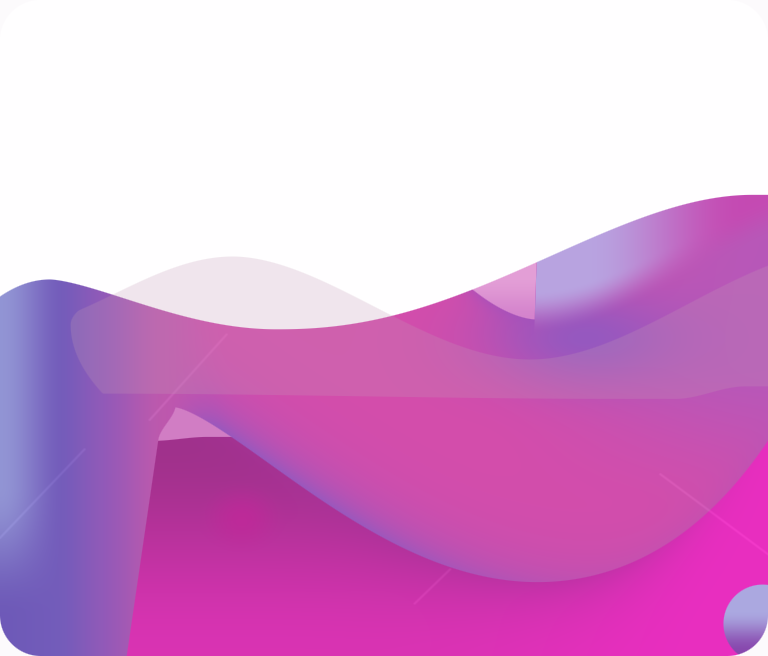
Give the GLSL for this background, as a Shadertoy shader.

```glsl
// Flowing violet and magenta ribbons under a white sky, with a hollow and a small ball.
// Each outline is a chain of skewed smoothstep swells; gradients follow the
// position or the height above an outline, and a translucent veil lies on top.

// Antialiased coverage, one where d is positive
float fill(float d) {
    return clamp(0.5 + d / max(fwidth(d), 1e-5), 0.0, 1.0);
}

// Smooth step of height from point a to point b, skewed by k
float swell(float x, vec2 a, vec2 b, float k) {
    float t = pow(clamp((x - a.x) / (b.x - a.x), 0.0, 1.0), k);
    return mix(a.y, b.y, t * t * (3.0 - 2.0 * t));
}

float skyline(float x) {
    float rise = max(0.065 - x, 0.0) / 0.065;
    return x < 0.36
        ? swell(x, vec2(0.065, 0.574), vec2(0.36, 0.498), 0.78) - 0.026 * rise * rise
        : swell(x, vec2(0.36, 0.498), vec2(0.98, 0.703), 1.15);
}

float veilTop(float x) {
    if (x < 0.303) return swell(x, vec2(0.05, 0.51), vec2(0.303, 0.609), 0.85);
    return x < 0.69
        ? swell(x, vec2(0.303, 0.609), vec2(0.69, 0.452), 0.96)
        : swell(x, vec2(0.69, 0.452), vec2(1.1, 0.62), 1.0);
}

float ribbonBottom(float x) {
    float d = max(x - 0.7, 0.0);
    return swell(x, vec2(0.228, 0.379), vec2(0.7, 0.1126), 0.72)
        + 1.9 * d * d + 5.5 * d * d * d * d;
}

// Faint thin line from a to b
float streak(vec2 p, vec2 a, vec2 b) {
    vec2 d = b - a;
    float t = clamp(dot(p - a, d) / dot(d, d), 0.0, 1.0);
    return smoothstep(0.003, 0.0, length(p - a - d * t));
}

vec3 ribbonColor(vec2 p, float low) {
    // Blue fold on the left, turning to pink
    vec3 edge = mix(vec3(0.43, 0.35, 0.72), vec3(0.57, 0.58, 0.83), smoothstep(0.06, 0.26, p.y));
    vec3 c = mix(edge, vec3(0.45, 0.36, 0.73), smoothstep(0.0, 0.085, p.x));
    c = mix(c, vec3(0.58, 0.35, 0.72), smoothstep(0.07, 0.15, p.x));
    c = mix(c, vec3(0.73, 0.35, 0.68), smoothstep(0.13, 0.21, p.x));
    c = mix(c, vec3(0.83, 0.30, 0.67), smoothstep(0.19, 0.30, p.x));
    // Violet rim along the lower edge
    float rim = exp(-max(p.y - low, 0.0) / 0.045) * smoothstep(0.21, 0.29, p.x);
    c = mix(c, vec3(0.57, 0.35, 0.75), rim * mix(0.9, 0.2, smoothstep(0.42, 0.85, p.x)));
    // Violet haze on the upper right
    c = mix(c, vec3(0.70, 0.35, 0.73), 0.85 * smoothstep(0.62, 1.0, p.x) * smoothstep(0.2, 0.45, p.y));
    vec2 h = (p - vec2(0.76, 0.485)) / vec2(0.13, 0.075);
    return mix(c, vec3(0.55, 0.35, 0.76), 0.85 * exp(-dot(h, h)));
}

vec3 hollowColor(vec2 p, float low) {
    vec3 c = mix(vec3(0.85, 0.20, 0.70), vec3(0.62, 0.19, 0.54), smoothstep(0.0, 0.34, p.y));
    c = mix(c, vec3(0.91, 0.18, 0.75), smoothstep(0.5, 0.95, p.x + 0.2 * (low - p.y)));
    float shade = exp(-max(low - p.y, 0.0) / 0.04);
    c = mix(c, vec3(0.66, 0.20, 0.60), 0.5 * shade * smoothstep(1.05, 0.75, p.x));
    c = mix(c, vec3(0.76, 0.15, 0.60), 0.7 * smoothstep(0.06, 0.0, length(p - vec2(0.315, 0.21))));
    // Pale opening at the top
    float lip = 0.328 + 0.006 * smoothstep(0.2, 0.27, p.x);
    return mix(c, vec3(0.82, 0.49, 0.77), fill(p.y - lip) * step(p.x, 0.35));
}

void mainImage(out vec4 fragColor, in vec2 fragCoord) {
    vec2 p = fragCoord / iResolution.xy;
    vec2 size = vec2(1.0, iResolution.y / iResolution.x);
    vec2 q = p * size;
    float top = skyline(p.x), veil = veilTop(p.x), low = ribbonBottom(p.x);

    // Ribbon and the hollow below it
    vec3 body = ribbonColor(p, low);
    float wall = 0.165 + 0.125 * p.y + 0.016 * smoothstep(0.33, 0.38, p.y);
    body = mix(body, hollowColor(p, low), fill(p.x - wall) * fill(low - p.y));

    // Lavender fold on the right
    vec3 fold = mix(vec3(0.72, 0.64, 0.88), vec3(0.77, 0.29, 0.70), smoothstep(0.76, 0.97, p.x));
    float foldMask = fill(p.x - 0.696 - 0.03 * (p.y - 0.51));
    body = mix(body, fold, foldMask * smoothstep(0.04, 0.105, p.y - veil));

    // Pale wedge beside the fold
    float t = max(0.698 - p.x, 0.0) / 0.083;
    float wedge = fill(p.y - 0.513 - 0.046 * pow(t, 1.7)) * (1.0 - foldMask) * step(0.6, p.x);
    vec3 wedgeColor = mix(vec3(0.83, 0.51, 0.80), vec3(0.89, 0.62, 0.84), smoothstep(0.51, 0.58, p.y));
    float beside = exp(-max(0.513 + 0.046 * pow(t, 1.7) - p.y, 0.0) / 0.02);
    beside *= smoothstep(0.54, 0.64, p.x) * (1.0 - foldMask);
    body = mix(body, vec3(0.62, 0.32, 0.74), 0.6 * beside);
    body = mix(body, wedgeColor, wedge);

    // Fine diagonal streaks
    float lines = streak(p, vec2(0.0, 0.18), vec2(0.11, 0.315))
        + streak(p, vec2(0.195, 0.36), vec2(0.295, 0.49))
        + streak(p, vec2(0.86, 0.277), vec2(1.0, 0.155))
        + streak(p, vec2(0.54, 0.08), vec2(0.586, 0.132));
    body += 0.04 * lines;
    vec3 color = mix(vec3(1.0, 0.998, 1.0), body, fill(top - p.y));

    // Translucent veil
    float s = min(p.y, 0.552) - 0.505;
    float left = 0.092 + (s < 0.0 ? 3.8 : 22.0) * s * s;
    float base = 0.4 - 0.008 * smoothstep(0.13, 0.8, p.x) + 0.019 * smoothstep(0.88, 0.97, p.x);
    float veilMask = fill(veil - p.y) * fill(p.y - base) * fill(p.x - left);
    color = mix(color, vec3(0.76, 0.60, 0.71), 0.25 * veilMask);

    // Ball in the lower right
    vec3 ball = mix(vec3(0.53, 0.28, 0.68), vec3(0.67, 0.66, 0.88), smoothstep(0.005, 0.06, q.y));
    color = mix(color, ball, fill(0.051 - length(q - vec2(0.993, 0.042))));

    // Rounded card corners
    vec2 corner = abs(q - 0.5 * size) - 0.5 * size + 0.053;
    color = mix(vec3(0.99, 0.98, 0.99), color, fill(0.053 - length(max(corner, 0.0))));
    fragColor = vec4(color, 1.0);
}
```
